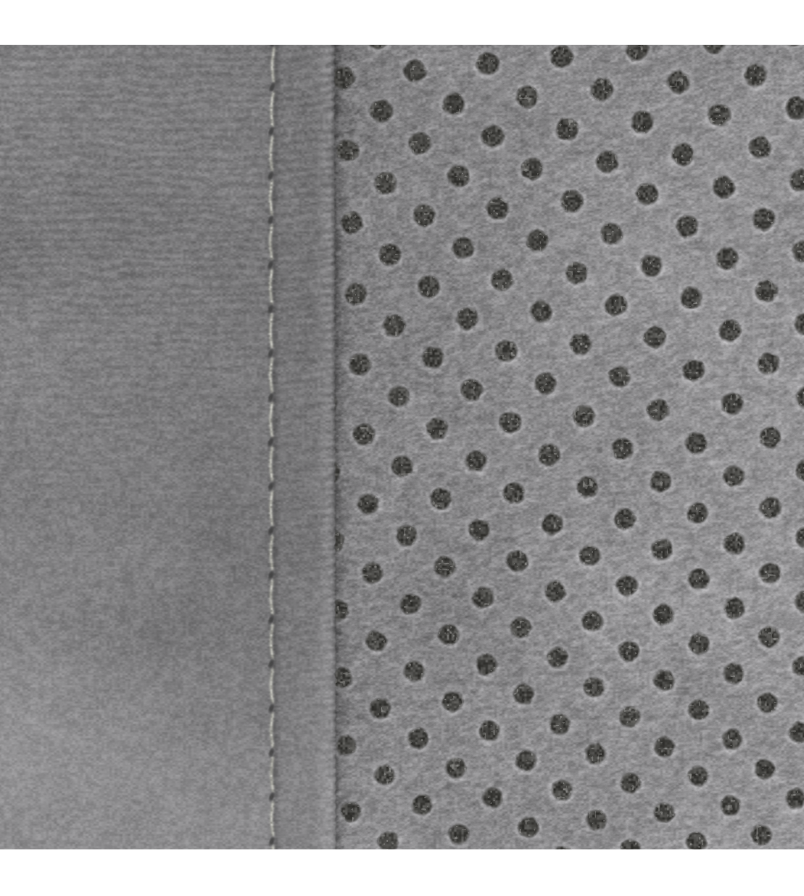
This texture is drawn by a Shadertoy shader. Its source:

```glsl
// Grey knit fabric: plain panel, stitched folded seam and a panel of rubber grip dots.

// Lengths are in hundredths of the canvas height, y pointing down.
const float TOP_EDGE = 5.0;
const float BOTTOM_EDGE = 94.8;
const float STITCH_X = 30.25;
const float STITCH_PITCH = 4.95;
const float FOLD_X = 37.4;
const float RIB_PITCH = 1.02;
const float DOT_RADIUS = 1.19;
const vec2 DOT_ORIGIN = vec2(38.8, 16.8);
const vec2 DOT_STEP = vec2(4.1, 3.92);
const vec3 FABRIC_TINT = vec3(0.997, 0.992, 1.005);
const vec3 RUBBER = vec3(0.268, 0.266, 0.255);
const vec3 THREAD = vec3(0.69, 0.69, 0.66);
const float TAU = 6.2831853;

float hash(vec2 p) {
    vec3 q = fract(vec3(p.xyx) * 0.1031);
    q += dot(q, q.yzx + 33.33);
    return fract((q.x + q.y) * q.z);
}

float noise(vec2 p) {
    vec2 i = floor(p), f = fract(p);
    f = f * f * (3.0 - 2.0 * f);
    return mix(mix(hash(i), hash(i + vec2(1, 0)), f.x),
               mix(hash(i + vec2(0, 1)), hash(i + vec2(1, 1)), f.x), f.y);
}

float fbm(vec2 p) {
    float sum = 0.0, amp = 0.5;
    for (int i = 0; i < 4; i++) {
        sum += amp * noise(p);
        p = mat2(1.6, 1.2, -1.2, 1.6) * p + 7.3;
        amp *= 0.5;
    }
    return sum;
}

float bell(float x, float width) {
    return exp(-x * x / (width * width));
}

// Position of lattice site (column, row) on the gently stretched cloth.
vec2 dotSite(vec2 g) {
    float c = g.x, r = g.y;
    float bow = c * (12.0 - c) * (0.00152 * r - 0.0163);
    float x = 0.228 * r + c * (4.18 - 0.00098 * r * r) + bow;
    float y = r * (4.036 - 0.0091 * r) - c * (0.397 - 0.085 * bell(r - 10.5, 3.5));
    return DOT_ORIGIN + vec2(x, y);
}

// Offset from the nearest site of the staggered lattice.
vec2 nearestDot(vec2 p) {
    vec2 g = (p - DOT_ORIGIN) / DOT_STEP;
    for (int i = 0; i < 4; i++) {
        vec2 e = (p - dotSite(g)) / DOT_STEP;
        g += vec2(e.x, e.y + 0.1 * e.x);
    }
    vec2 best = vec2(100.0), base = floor(g + 0.5);
    for (int j = -1; j <= 1; j++)
    for (int i = -1; i <= 1; i++) {
        vec2 site = base + vec2(i, j);
        if (mod(site.x + site.y, 2.0) > 0.5) continue;
        vec2 d = p - dotSite(site);
        if (dot(d, d) < dot(best, best)) best = d;
    }
    return best;
}

void mainImage(out vec4 fragColor, in vec2 fragCoord) {
    float px = 100.0 / iResolution.y;
    vec2 p = vec2(fragCoord.x, iResolution.y - fragCoord.y) * px;
    float down = clamp((p.y - TOP_EDGE) / (BOTTOM_EDGE - TOP_EDGE), 0.0, 1.0);
    float fine = noise(p * vec2(3.4, 4.4)) - 0.5;
    float fuzz = fbm(p * vec2(1.3, 1.7)) - 0.47;
    float cloud = fbm(p * 0.075 + 3.0) - 0.47;

    // Plain panel: horizontal knit ribs melting into brushed nap
    float wobble = 0.9 * noise(p * vec2(0.35, 0.5));
    float rib = sin(TAU * (p.y / RIB_PITCH + wobble));
    float plain = 0.462 + 0.075 * smoothstep(0.55, 1.0, down) + 0.09 * cloud;
    plain += 0.03 * bell(p.x - 3.0, 9.0) + 0.02 * bell(p.x - 15.0, 7.0);
    plain -= 0.035 * bell(p.x - 16.0, 9.0) * bell(p.y - 70.0, 5.0);
    plain += rib * mix(0.022, 0.003, smoothstep(0.2, 0.7, down));

    // Folded seam band with slanted ribs, rounding away at the fold
    float foldX = FOLD_X + 0.05 * sin(TAU * p.y / RIB_PITCH) + 0.15 * (down - 0.5);
    float across = (p.x - STITCH_X) / (foldX - STITCH_X);
    float band = 0.46 + 0.06 * smoothstep(0.5, 1.0, down) + 0.07 * cloud;
    band += 0.055 * bell(across - 0.88, 0.14) - 0.09 * smoothstep(0.93, 1.0, across);
    float bandRib = sin(TAU * ((p.y + 0.12 * p.x) / RIB_PITCH + 0.6 * wobble));
    float ribDepth = mix(0.022, 0.006, down) + 0.022 * bell(across - 0.93, 0.09);
    band += bandRib * ribDepth;

    // Dotted panel: short tufts and faint courses along the dot rows
    vec2 q = vec2(p.x, p.y + 0.1 * p.x);
    float grain = fbm(vec2(q.x + 0.6 * q.y, q.y) * vec2(1.25, 2.0)) - 0.47;
    float cloth = 0.51 + 0.045 * smoothstep(42.0, 85.0, p.x) + 0.025 * down + 0.09 * cloud;
    cloth += 0.15 * grain + 0.012 * sin(TAU * (q.y / RIB_PITCH + 1.6 * wobble));
    cloth -= 0.20 * exp(-max(p.x - foldX, 0.0) / 0.75);

    // Panels joined at the stitch line and the fold
    float stitchX = STITCH_X + 0.25 * bell(p.y - TOP_EDGE, 9.0) + 0.15 * down * down;
    float onBand = smoothstep(-0.3, 0.3, p.x - stitchX);
    float onDots = smoothstep(-1.3 * px, 1.3 * px, p.x - foldX);
    float shade = mix(mix(plain, band, onBand), cloth, onDots);
    shade += mix(0.085, 0.11, onDots) * fine + 0.11 * fuzz;
    vec3 color = shade * FABRIC_TINT;

    // Rubber dots: speckled discs in a pale raised rim
    vec2 d = nearestDot(p);
    float radius = DOT_RADIUS * mix(1.03, 0.92, down);
    float edge = length(d) - radius + 0.2 * (noise(p * 1.9) - 0.5);
    color += onDots * 0.07 * bell(edge - 0.28, 0.26) * (0.8 + 0.3 * d.y / radius);
    float speck = noise(p * 3.7 + 19.0);
    vec3 rubber = RUBBER + 0.22 * (speck - 0.47) + 0.16 * smoothstep(0.72, 0.95, noise(p * 3.1));
    color = mix(color, rubber, onDots * (1.0 - smoothstep(-0.26, 0.22, edge)));

    // Sunken stitch line: thin pale thread dipping into needle holes
    float side = p.x - stitchX;
    float along = fract((p.y - 9.7) / STITCH_PITCH + 0.5) - 0.5;
    color *= 1.0 - 0.2 * bell(side - 0.25, 0.5);
    float threadX = side - 0.1 * cos(TAU * along);
    float thread = bell(threadX, 0.21) * smoothstep(0.05, 0.17, abs(along));
    color = mix(color, THREAD + 0.2 * fine, 0.9 * thread);
    float hole = length(vec2(side + 0.08, (along * STITCH_PITCH + 0.7 * side) * 0.7));
    color = mix(color, vec3(0.23), 0.75 * (1.0 - smoothstep(0.08, 0.44, hole)));

    // White margins above and below
    float inside = smoothstep(-0.5 * px, 0.5 * px, min(p.y - TOP_EDGE, BOTTOM_EDGE - p.y));
    fragColor = vec4(mix(vec3(1.0), clamp(color, 0.0, 1.0), inside), 1.0);
}
```
